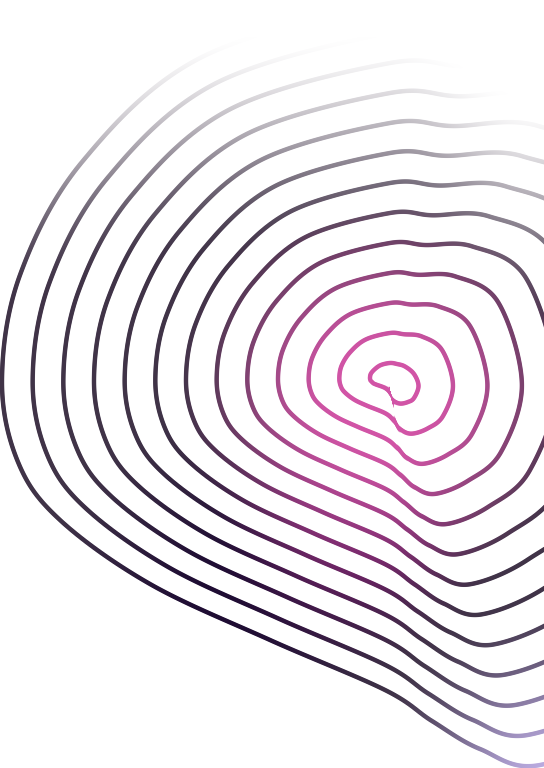
A Shadertoy shader for this background:

```glsl
// Thin contour rings spreading from a small bean to a wide lobed outline on white.
// Every ring is a linear blend of two closed splines; each pixel finds the blend
// ray through it, reads its ring number there, and is tinted by soft colour glows.

const float HEIGHT = 768.0;      // design units over the canvas height
const float LAST_RING = 12.0;
const float HALF_WIDTH = 2.25;
const int KNOTS = 19;

// Control knots, clockwise from the top
const vec2 INNER[KNOTS] = vec2[KNOTS](
    vec2(390, 405), vec2(397, 404), vec2(405, 401.5), vec2(414, 394), vec2(418.5, 382),
    vec2(414, 370), vec2(408, 366), vec2(400, 364.5), vec2(393, 368), vec2(390, 375),
    vec2(385, 380), vec2(376, 383.5), vec2(373.5, 384.7), vec2(371.5, 386.5), vec2(370.4, 388),
    vec2(370, 390.5), vec2(371, 394.5), vec2(375, 399), vec2(381, 403));
const vec2 OUTER[KNOTS] = vec2[KNOTS](
    vec2(390, 765), vec2(480, 761), vec2(606, 762), vec2(750, 682), vec2(832, 390),
    vec2(762, 154), vec2(648, 51), vec2(540, 3), vec2(480, 19), vec2(432, 47),
    vec2(385, 78), vec2(270, 128), vec2(150, 184), vec2(60, 248), vec2(18, 306),
    vec2(2, 388), vec2(20, 493), vec2(82, 606), vec2(200, 710));

const vec3 PAPER = vec3(1.0);
const vec3 SLATE = vec3(0.25, 0.20, 0.28);
const vec3 INK = vec3(0.12, 0.05, 0.20);
const vec3 PLUM = vec3(0.36, 0.11, 0.35);
const vec3 PINK = vec3(0.82, 0.33, 0.65);
const vec3 LAVENDER = vec3(0.74, 0.68, 0.89);

float cross2(vec2 a, vec2 b) { return a.x * b.y - a.y * b.x; }

// Blend ray at a knot: xy = start on the bean, zw = step to the next ring
vec4 knotRay(int k) {
    k = (k + KNOTS) % KNOTS;
    return vec4(INNER[k], (OUTER[k] - INNER[k]) / LAST_RING);
}

// Catmull-Rom interpolation of the knot rays
vec4 rayAt(float t) {
    int k = int(floor(t));
    float f = t - floor(t);
    vec4 a = knotRay(k - 1), b = knotRay(k), c = knotRay(k + 1), d = knotRay(k + 2);
    return b + 0.5 * f * (c - a + f * (2.0 * a - 5.0 * b + 4.0 * c - d
         + f * (3.0 * (b - c) + d - a)));
}

// Side of the ray on which p lies
float side(vec4 ray, vec2 p) { return cross2(ray.zw, p - ray.xy); }

// Parameter of the ray through p, or -1 inside the bean where none exists
float findRay(vec2 p) {
    float lo = -1.0;
    for (int k = 0; k < KNOTS; k++)
        if (side(knotRay(k), p) <= 0.0 && side(knotRay(k + 1), p) > 0.0) lo = float(k);
    if (lo < 0.0) return lo;
    float hi = lo + 1.0;
    for (int i = 0; i < 14; i++) {
        float mid = 0.5 * (lo + hi);
        if (side(rayAt(mid), p) <= 0.0) lo = mid; else hi = mid;
    }
    return 0.5 * (lo + hi);
}

// Distance from p to the nearest ring
float ringDistance(vec2 p) {
    float t = findRay(p);
    if (t < 0.0) return HEIGHT;
    vec4 ray = rayAt(t);
    float n = dot(p - ray.xy, ray.zw) / dot(ray.zw, ray.zw);
    float offset = n - clamp(round(n), 0.0, LAST_RING);
    vec4 turn = rayAt(t + 0.01) - rayAt(t - 0.01);
    vec2 tangent = normalize(turn.xy + n * turn.zw);
    return abs(offset * cross2(ray.zw, tangent));
}

// Round glow, full inside the inner radius and gone at the outer one
float glow(vec2 p, vec2 center, float inner, float outer) {
    return 1.0 - smoothstep(inner, outer, length(p - center));
}

vec3 lineColor(vec2 p) {
    vec3 color = mix(SLATE, INK, glow(p, vec2(230, 168), 20.0, 210.0));
    color = mix(color, PLUM, glow(p, vec2(355, 235), 20.0, 150.0));
    color = mix(color, PINK, glow(p, vec2(382, 371), 40.0, 220.0));
    color = mix(color, LAVENDER, glow(p, vec2(560, -22), 10.0, 205.0));
    // Fade upward, starting lower at both sides
    float lift = 65.0 * smoothstep(390.0, 542.0, p.x) + 35.0 * (1.0 - smoothstep(0.0, 200.0, p.x));
    return mix(color, PAPER, smoothstep(503.0, 738.0, p.y + lift));
}

void mainImage(out vec4 fragColor, in vec2 fragCoord) {
    float unit = HEIGHT / iResolution.y;
    vec2 p = fragCoord * unit;
    float edge = 0.6 * unit;
    float line = 1.0 - smoothstep(HALF_WIDTH - edge, HALF_WIDTH + edge, ringDistance(p));
    fragColor = vec4(mix(PAPER, lineColor(p), line), 1.0);
}
```
